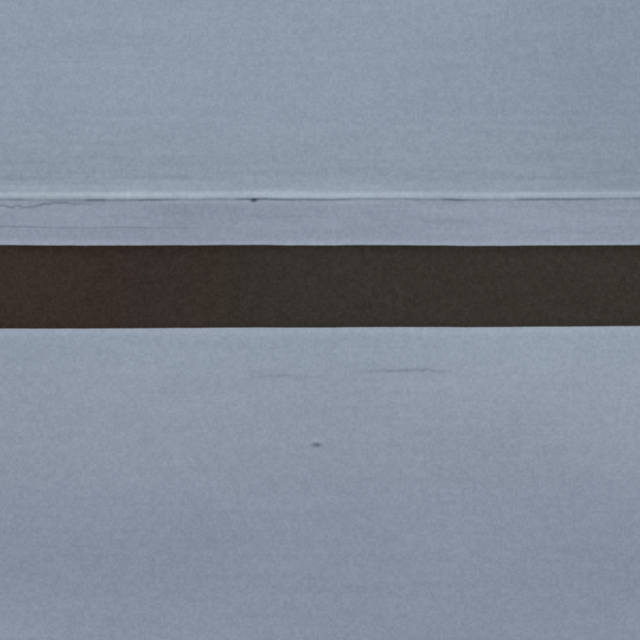
Give the GLSL for this texture, as a Shadertoy shader.

```glsl
float hash(vec2 p) {
    vec3 q = fract(vec3(p.xyx) * 0.1031);
    q += dot(q, q.yzx + 33.33);
    return fract((q.x + q.y) * q.z);
}

float noise(vec2 p) {
    vec2 cell = floor(p), f = fract(p);
    f = f * f * (3.0 - 2.0 * f);
    return mix(mix(hash(cell), hash(cell + vec2(1, 0)), f.x),
               mix(hash(cell + vec2(0, 1)), hash(cell + vec2(1, 1)), f.x), f.y);
}

// Layered noise centred on zero
float fbm(vec2 p) {
    float sum = 0.0, gain = 0.5;
    for (int i = 0; i < 4; i++) {
        sum += gain * (noise(p) - 0.5);
        p = p * 2.03 + 17.3;
        gain *= 0.5;
    }
    return sum;
}

// Soft elliptical mark
float spot(vec2 uv, vec2 centre, vec2 radius) {
    vec2 d = (uv - centre) / radius;
    return exp(-dot(d, d));
}

// Soft horizontal line
float line(float y, float centre, float width) {
    float d = (y - centre) / width;
    return exp(-d * d);
}

void mainImage(out vec4 fragColor, in vec2 fragCoord) {
    vec2 uv = fragCoord / iResolution.xy;
    float soft = max(0.0018, 1.0 / iResolution.y);
    float wobble = 0.003 * fbm(vec2(uv.x * 12.0, 3.0));

    // Edges of the groove and the ridge
    float gapTop = 0.6165 + wobble;
    float gapBottom = 0.4865 + 0.004 * uv.x + 0.6 * wobble;
    float ridge = 0.6895 + 0.0015 * uv.x + 1.4 * wobble;

    float grain = 0.6 * noise(uv * 300.0) + 0.4 * noise(uv * 155.0 + 40.0) - 0.5;
    float brush = fbm(uv * vec2(7.0, 130.0));
    float cloud = fbm(uv * vec2(4.0, 7.0) + 8.0);

    // Painted boards above and below
    vec3 lower = mix(vec3(0.525, 0.56, 0.622), vec3(0.567, 0.61, 0.665),
                     smoothstep(0.12, 0.49, uv.y));
    vec3 upper = mix(vec3(0.545, 0.597, 0.652), vec3(0.557, 0.602, 0.662),
                     smoothstep(0.7, 1.0, uv.y));
    vec3 lip = vec3(0.545, 0.583, 0.643);
    vec3 paint = mix(lower, lip, step(0.55, uv.y));
    paint = mix(paint, upper, smoothstep(-soft, soft, uv.y - ridge));
    paint += 0.035 * cloud - 0.022 * smoothstep(0.55, 1.0, uv.x) * step(0.7, uv.y);

    // Brush strokes, strongest around the ridge and on the left
    float strokes = 0.02 + 0.075 * line(uv.y, 0.685, 0.065) * mix(1.0, 0.55, uv.x);
    paint += strokes * brush + 0.055 * grain;

    // Lit crest with a fine shadow underneath
    float crest = line(uv.y, ridge + 0.006, 0.005) + 0.35 * line(uv.y, ridge + 0.011, 0.013);
    float patches = 0.8 + 0.7 * fbm(vec2(uv.x * 9.0, 21.0));
    paint += vec3(0.105, 0.105, 0.09) * crest * patches * mix(1.0, 0.62, uv.x);
    float broken = smoothstep(0.25, 0.75, noise(vec2(uv.x * 34.0, 5.0)));
    paint -= (0.06 + 0.08 * broken) * line(uv.y, ridge - 0.002, 0.0022);

    // Crackled strokes on the left of the lip
    float crackHeight = 0.68 + 0.025 * fbm(vec2(uv.x * 24.0, 11.0));
    paint -= 0.09 * line(uv.y, crackHeight, 0.0022) * (1.0 - smoothstep(0.08, 0.16, uv.x));
    float groove = 0.645 + 0.008 * fbm(vec2(uv.x * 10.0, 31.0));
    paint -= 0.05 * line(uv.y, groove, 0.002) * (1.0 - smoothstep(0.15, 0.4, uv.x));

    // Faint scratches below the groove
    float scratch = 0.42 + 0.02 * fbm(vec2(uv.x * 14.0, 15.0));
    float span = smoothstep(0.52, 0.63, uv.x) * (1.0 - smoothstep(0.67, 0.72, uv.x));
    paint -= 0.065 * span * line(uv.y, scratch, 0.003);
    paint -= 0.03 * line(uv.y, scratch - 0.012, 0.003)
           * smoothstep(0.38, 0.42, uv.x) * (1.0 - smoothstep(0.45, 0.5, uv.x));

    // Small pits
    paint -= 0.17 * spot(uv, vec2(0.495, 0.305), vec2(0.007, 0.0035));
    paint += 0.05 * spot(uv, vec2(0.494, 0.312), vec2(0.006, 0.004));
    paint -= 0.27 * spot(uv, vec2(0.397, 0.687), vec2(0.005, 0.003));

    // Bright rims beside the groove
    paint += 0.025 * line(uv.y, gapTop + 0.004, 0.004);
    paint += 0.025 * line(uv.y, gapBottom - 0.006, 0.006);

    // Dark groove, warmer on the left
    vec3 dark = mix(vec3(0.222, 0.183, 0.17), vec3(0.212, 0.2, 0.18),
                    smoothstep(0.0, 0.65, uv.x));
    dark += 0.05 * grain + 0.025 * cloud;
    dark -= 0.03 * line(uv.y, gapTop, 0.012) + 0.015 * line(uv.y, gapBottom, 0.008);
    float inside = smoothstep(-soft, soft, gapTop - uv.y)
                 * smoothstep(-soft, soft, uv.y - gapBottom);

    fragColor = vec4(clamp(mix(paint, dark, inside), 0.0, 1.0), 1.0);
}
```
